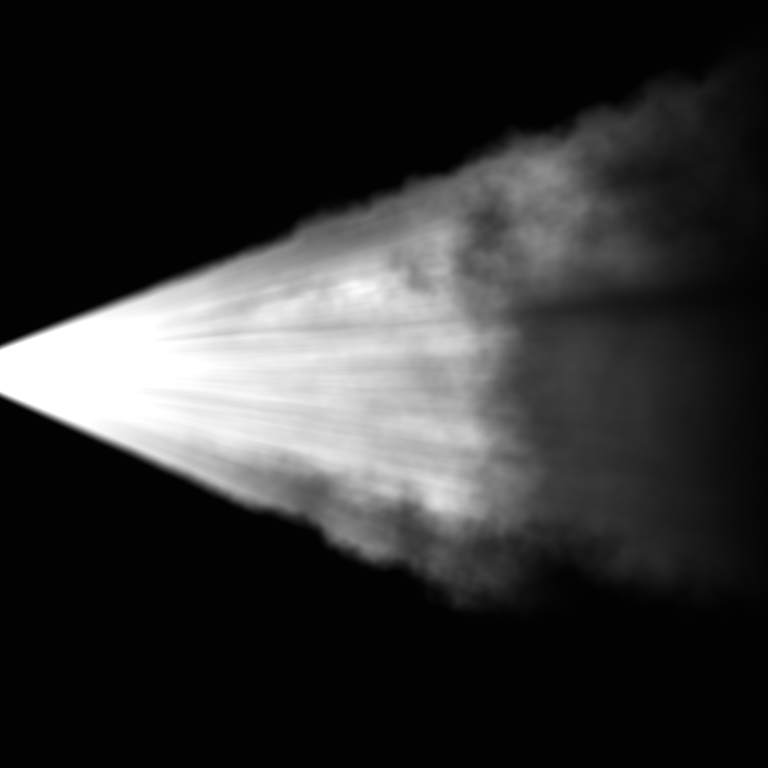
This background is drawn by a WebGL 1 fragment shader. Its source:

```glsl
precision highp float;
uniform vec2 u_resolution;

#define APEX vec2(-0.08, 0.519)
#define TOP_SLOPE 0.40
#define BOTTOM_SLOPE -0.45
#define CORE_TOP 0.27
#define CORE_BOTTOM -0.28
#define CORE_END 0.66
#define SHADOW_SLOPE 0.094
#define SMOKE_SCALE 9.0
#define SMOKE_AMOUNT 0.85
#define STREAK_AMOUNT 0.16
#define BLACK 0.006

// Falls smoothly from one to zero between a and b
float fade(float a, float b, float x) {
  return 1.0 - smoothstep(a, b, x);
}

float bump(float center, float width, float x) {
  float d = (x - center) / width;
  return exp(-d * d);
}

// Gradient noise
vec2 gradient(vec2 cell) {
  vec3 q = fract(cell.xyx * vec3(0.1031, 0.1030, 0.0973));
  q += dot(q, q.yzx + 33.33);
  float angle = 6.2832 * fract((q.x + q.y) * q.z);
  return vec2(cos(angle), sin(angle));
}

float noise(vec2 p) {
  vec2 i = floor(p);
  vec2 f = p - i;
  vec2 u = f * f * f * (f * (f * 6.0 - 15.0) + 10.0);
  vec2 e = vec2(1.0, 0.0);
  float low = mix(dot(gradient(i), f), dot(gradient(i + e), f - e), u.x);
  float high = mix(dot(gradient(i + e.yx), f - e.yx),
                   dot(gradient(i + 1.0), f - 1.0), u.x);
  return mix(low, high, u.y);
}

float fbm(vec2 p) {
  float sum = 0.0;
  float gain = 1.0;
  for (int i = 0; i < 4; i++) {
    sum += gain * noise(p);
    p = mat2(1.6, 1.2, -1.2, 1.6) * p + 3.7;
    gain *= 0.5;
  }
  return sum;
}

void main() {
  vec2 uv = gl_FragCoord.xy / u_resolution;
  float x = uv.x;
  float reach = x - APEX.x;
  float slope = (uv.y - APEX.y) / reach;

  // Smoke and rays, the latter constant along the beam
  float smoke = fbm(uv * SMOKE_SCALE + 2.0);
  float rays = fbm(vec2(x * 2.5, slope * 16.0));
  float ragged = slope + 0.05 * smoke * smoothstep(0.05, 0.5, x);

  // Outline of the cone, softer at the lower right
  float soft = 0.035 + 0.008 / reach;
  float softLow = soft + 0.12 * smoothstep(0.5, 0.8, x);
  float cone = fade(TOP_SLOPE - soft, TOP_SLOPE + 0.3 * soft, ragged)
             * smoothstep(BOTTOM_SLOPE - 0.3 * soft, BOTTOM_SLOPE + softLow, ragged);

  // Bright core that drops to a dim tail
  float upper = smoothstep(0.08, 0.22, slope);
  float end = CORE_END - 0.03 * upper + 0.04 * smoke;
  float tail = 0.24 * fade(0.68, 1.06, x);
  float core = mix(tail, 1.04 - 0.5 * x, fade(end - 0.11, end + 0.06, x));

  // Dimmer flanks above and below
  float flank = mix(0.97, 0.40, smoothstep(0.0, 0.5, x)) * fade(0.62, 1.06, x);
  flank *= mix(fade(0.48, 0.78, x), 1.0, smoothstep(-0.25, 0.2, slope));
  float inside = fade(CORE_TOP - 0.07, CORE_TOP + 0.08, ragged)
               * smoothstep(CORE_BOTTOM - 0.07, CORE_BOTTOM + 0.06, ragged);
  inside *= 1.0 - 0.7 * upper * smoothstep(0.58, 0.72, x);
  float light = mix(flank, core, inside);

  // Smoke is strongest in the upper right
  float cloudy = smoothstep(0.1, 0.7, x) * mix(0.3, 1.0, max(upper, 1.0 - inside));
  light *= 1.0 + SMOKE_AMOUNT * cloudy * smoke;
  light *= 1.0 + STREAK_AMOUNT * rays * smoothstep(0.05, 0.4, x);
  light += 0.16 * bump(0.72, 0.04, x) * bump(0.67, 0.04, uv.y);
  light += 0.10 * bump(0.67, 0.06, x) * bump(0.77, 0.05, uv.y);
  light *= 1.0 - 0.45 * bump(0.86, 0.08, x) * bump(0.77, 0.06, uv.y);

  // Thin shadow through the beam, widening to the right
  float shadowSlope = SHADOW_SLOPE + 0.035 * fade(0.2, 0.6, x);
  float shadowWidth = 0.014 + 0.018 * smoothstep(0.6, 0.9, x);
  float shadow = bump(shadowSlope, shadowWidth, slope);
  light *= 1.0 - shadow * (0.15 + 0.4 * smoothstep(0.6, 0.9, x)) * smoothstep(0.12, 0.4, x);

  // Glow of the source
  light += 0.12 * bump(0.0, 0.25, x);

  gl_FragColor = vec4(vec3(clamp(BLACK + light * cone, 0.0, 1.0)), 1.0);
}
```
